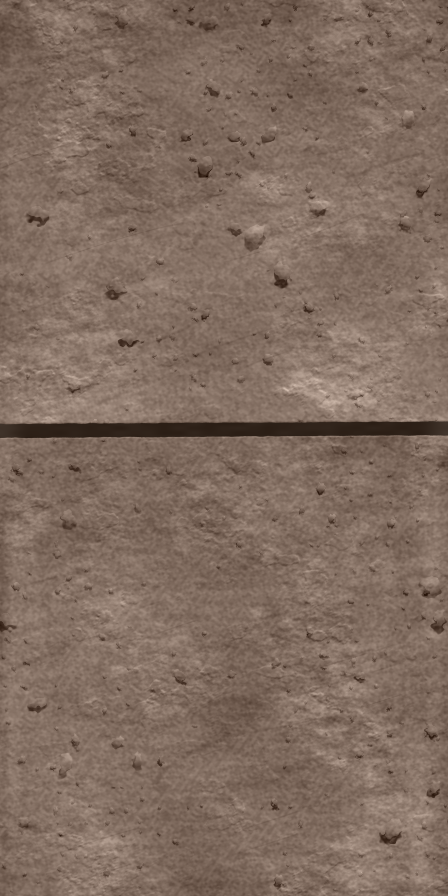
Give the GLSL for this texture, as a Shadertoy shader.

```glsl
// Two stacked slabs of rough brown clay with embedded grit, parted by a dark horizontal joint.

// Lengths are in canvas widths: x runs 0..1 and y runs 0..2 on a 1:2 canvas.
const vec3 CLAY = vec3(0.527, 0.447, 0.397);
const vec3 TINT = vec3(1.0, 0.99, 0.97);
const vec3 JOINT_COLOR = vec3(0.18, 0.13, 0.095);
const float JOINT_Y = 1.038;
const float JOINT_TILT = 0.006;
const float JOINT_HALF = 0.0155;
const float LIP_WIDTH = 0.005;
const vec2 TO_LIGHT = vec2(0.25, 0.97);
const float RELIEF_STEP = 0.004;
const float RELIEF_GAIN = 0.75;
const float CRUST = 0.11;
const float MOTTLE = 0.16;
const float GRAIN = 0.10;
const float STROKES = 0.07;
const float SCRATCHES = 0.045;
const float STREAKS = 0.15;
const float STONE_CELLS = 9.0;
const float STONE_DENSITY = 0.45;
const float GRIT_CELLS = 27.0;
const float GRIT_DENSITY = 0.36;

float hash(vec2 p) {
    return fract(sin(dot(p, vec2(127.1, 311.7))) * 43758.545);
}

float noise(vec2 p) {
    vec2 i = floor(p), f = fract(p);
    f = f * f * (3.0 - 2.0 * f);
    return mix(mix(hash(i), hash(i + vec2(1, 0)), f.x),
               mix(hash(i + vec2(0, 1)), hash(i + vec2(1, 1)), f.x), f.y);
}

float fbm(vec2 p) {
    float sum = 0.0, amp = 0.5;
    for (int i = 0; i < 5; i++) {
        sum += amp * noise(p);
        p = mat2(1.6, 1.2, -1.2, 1.6) * p + 17.3;
        amp *= 0.5;
    }
    return sum;
}

mat2 rotation(float a) {
    return mat2(cos(a), sin(a), -sin(a), cos(a));
}

// Rolling clay plus ragged raised flakes
float height(vec2 p) {
    float flakes = smoothstep(0.57, 0.66, fbm(p * vec2(17.0, 24.0) + 9.0));
    return fbm(p * vec2(9.0, 13.0)) + 0.4 * fbm(p * vec2(28.0, 42.0) + 5.0) + CRUST * flakes;
}

// Tone change from scattered stones: lit crown, dark underside and thrown shadow.
float stones(vec2 p, float cells, float density, float seed) {
    vec2 q = p * cells;
    float aa = 1.1 * cells / iResolution.x;
    float tone = 0.0;
    for (int j = -1; j <= 1; j++)
    for (int i = -1; i <= 1; i++) {
        vec2 id = floor(q) + vec2(i, j);
        vec2 key = id + seed;
        vec2 center = id + 0.1 + 0.8 * vec2(hash(key + 3.1), hash(key + 7.7));
        float cluster = smoothstep(0.3, 0.75, noise(center / cells * 6.0 + seed));
        if (hash(key) > density * (0.2 + 1.3 * cluster)) continue;

        float size = mix(0.07, 0.20, pow(hash(key + 11.3), 2.0));
        vec2 radii = size * vec2(1.15, mix(0.55, 0.95, hash(key + 5.9)));
        mat2 turn = rotation(3.14 * hash(key + 9.2));
        vec2 d = q - center;
        vec2 warp = 0.8 * size * (vec2(noise(d / size * 2.1 + key), noise(d / size * 2.1 - key)) - 0.5);
        float bodyDist = (length(turn * (d + warp) / radii) - 1.0) * radii.y;
        float shadowDist = (length(turn * (d + warp + TO_LIGHT * size * 0.55) / radii) - 1.0) * radii.y;
        float body = 1.0 - smoothstep(-aa, 0.5 * aa, bodyDist);
        float shadow = 1.0 - smoothstep(-aa, aa, shadowDist);
        float crown = 0.05 + 0.13 * dot(d, TO_LIGHT) / size;
        float depth = mix(0.14, 0.30, hash(key + 2.4));
        tone += mix(-depth * shadow, crown - 0.25 * depth, body);
    }
    return clamp(tone, -0.3, 0.15);
}

void mainImage(out vec4 fragColor, in vec2 fragCoord) {
    vec2 p = fragCoord / iResolution.x;
    float pixel = 1.0 / iResolution.x;
    float offset = p.y - JOINT_Y - JOINT_TILT * p.x;
    float lower = step(offset, 0.0);
    vec2 s = p + vec2(0.0, 7.0 * lower);  // separate pattern for each slab

    // Broad light falloff over each slab and at the side edges
    float upperV = clamp(offset / 0.96, 0.0, 1.0);
    float lowerV = p.y / JOINT_Y;
    float tone = mix(mix(0.035, -0.05, upperV) - 0.035 * upperV * (1.0 - p.x),
                     0.10 * lowerV * (1.0 - lowerV) - 0.03, lower);
    tone -= 0.03 * (1.0 - smoothstep(0.0, 0.03, min(p.x, 1.0 - p.x)));

    // Mottling, fine grain, slanted trowel strokes and vertical streaks
    float mottling = fbm(s * vec2(4.5, 5.5) + 2.0);
    float rough = smoothstep(0.42, 0.66, fbm(s * 6.0 + 31.0));
    tone += MOTTLE * (mottling - 0.48) + 0.03 * (rough - 0.4);
    tone += GRAIN * (noise(rotation(0.6) * s * 170.0) - 0.5);
    tone += STROKES * (fbm(rotation(-0.25) * s * vec2(5.0, 38.0)) - 0.48);
    float sides = smoothstep(0.12, 0.5, abs(p.x - 0.45));
    tone += STREAKS * lower * sides * (fbm(s * vec2(30.0, 4.0)) - 0.45);

    // Pale dusty flecks within the rough areas
    float dust = smoothstep(0.52, 0.66, fbm(s * vec2(20.0, 24.0) + 57.0));
    tone += 0.065 * dust * rough;

    // Thin broken scratches along the trowel direction
    vec2 along = rotation(-0.3) * s * vec2(3.0, 17.0);
    float scratch = 1.0 - smoothstep(0.0, 0.05, abs(noise(along) - 0.5));
    tone -= SCRATCHES * scratch * smoothstep(0.45, 0.6, fbm(s * 8.0 + 71.0));

    // Directional relief, stronger on rough areas, then embedded stones
    float slope = height(s) - height(s + TO_LIGHT * RELIEF_STEP);
    tone += RELIEF_GAIN * slope * (0.6 + 0.9 * rough);
    tone += stones(s, STONE_CELLS, STONE_DENSITY, 13.0);
    tone += 0.9 * stones(s, GRIT_CELLS, GRIT_DENSITY, 41.0);

    // Joint with slightly crumbled edges, bright lower lip and shaded upper edge
    float crumble = 0.003 * (fbm(vec2(p.x * 60.0, 3.0 + lower)) - 0.5);
    float edge = abs(offset) - JOINT_HALF + crumble;
    float lip = 1.0 - smoothstep(0.0, LIP_WIDTH, edge);
    tone += lip * mix(-0.09, 0.09, lower);
    vec3 color = CLAY + TINT * tone;
    float ends = 1.0 - smoothstep(0.0, 0.07, min(p.x, 1.0 - p.x));
    vec3 joint = JOINT_COLOR + 0.07 * ends + 0.03 * (noise(p * vec2(30.0, 90.0)) - 0.5);
    color = mix(joint, color, smoothstep(-0.7 * pixel, 0.7 * pixel, edge));
    fragColor = vec4(clamp(color, 0.0, 1.0), 1.0);
}
```
